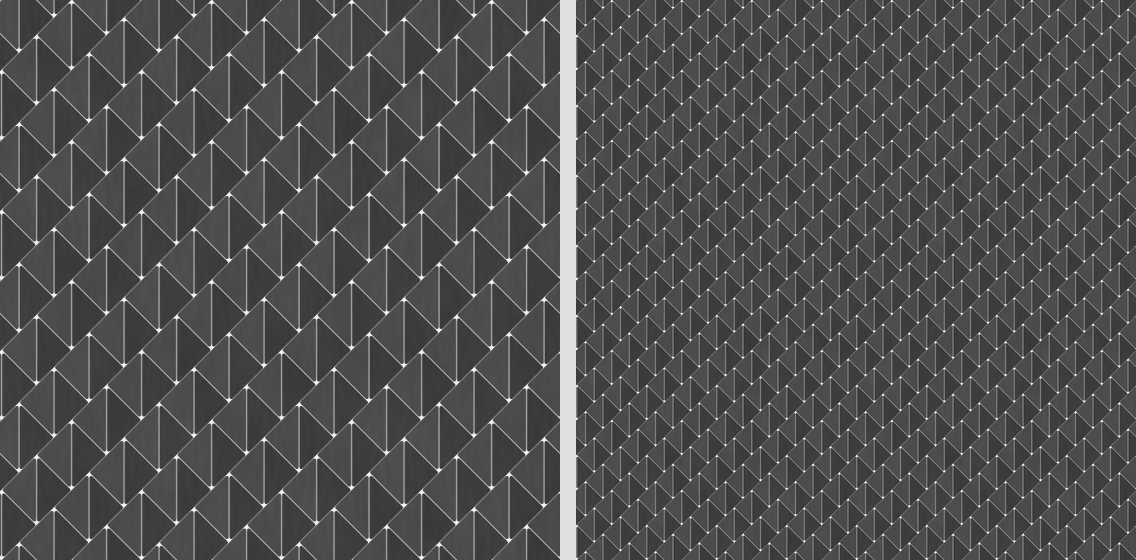
Left, the tile; right, the same tile 2 across and 2 down.
Write a WebGL 2 fragment shader that draws this pattern.

```glsl
#version 300 es
precision highp float;
// Dark triangular tiles in slanted bands, thin pale joints, white rounded corners.

#define REPEATS 4.0          // blocks of 8 x 8 units across and down
#define SHIFT_X 0.09         // sideways offset of the lattice, in units
#define CORNER_RADIUS 0.14   // rounding of the tile corners, in units
#define VERTICAL_WIDTH 0.08
#define BAND_WIDTH 0.07
#define SLANT_WIDTH 0.055
#define GRAIN_AMOUNT 0.018
#define CLOUD_AMOUNT 0.022

uniform vec2 u_resolution;
out vec4 fragColor;

const vec3 DARK_TILE = vec3(0.237);
const vec3 LIGHT_TILE = vec3(0.297);
const vec3 BAND_JOINT = vec3(0.50);
const vec3 VERTICAL_JOINT = vec3(0.63);
const vec3 SLANT_JOINT = vec3(0.78);
const vec3 CORNER_WHITE = vec3(0.94);
const float SQRT2 = 1.41421;

vec2 gradient(vec2 cell, vec2 period) {
    cell = mod(cell, period);
    float angle = 6.28318 * fract(sin(dot(cell, vec2(12.99, 78.23))) * 43758.5);
    return vec2(cos(angle), sin(angle));
}

// Gradient noise that wraps after a whole number of cells.
float wrappedNoise(vec2 uv, vec2 period) {
    vec2 p = uv * period;
    vec2 i = floor(p), f = p - i;
    vec2 w = f * f * f * (f * (f * 6.0 - 15.0) + 10.0);
    vec2 e = vec2(1.0, 0.0);
    float a = dot(gradient(i, period), f);
    float b = dot(gradient(i + e.xy, period), f - e.xy);
    float c = dot(gradient(i + e.yx, period), f - e.yx);
    float d = dot(gradient(i + e.xx, period), f - e.xx);
    return mix(mix(a, b, w.x), mix(c, d, w.x), w.y);
}

// Smooth coverage of a line at the given distance from its centre.
float lineMask(float dist, float width, float pixel) {
    return clamp((0.5 * width - abs(dist)) / pixel + 0.5, 0.0, 1.0);
}

// Area cut off by rounding the corners of a right isosceles tile.
// q.x: distance from the long side, q.y: distance from its middle.
float cornerMask(vec2 q, float r, float pixel) {
    float outside = -1.0;
    vec2 sharp = q - vec2(r, 2.0 - (1.0 + SQRT2) * r);
    if (sharp.y > 0.0 && sharp.y > sharp.x) outside = length(sharp) - r;
    vec2 apex = q - vec2(2.0 - SQRT2 * r, 0.0);
    if (apex.x > apex.y) outside = length(apex) - r;
    return clamp(outside / pixel + 0.5, 0.0, 1.0);
}

void main() {
    vec2 uv = gl_FragCoord.xy / u_resolution;
    float units = 8.0 * REPEATS;
    float pixel = units / min(u_resolution.x, u_resolution.y);
    vec2 p = uv * units - vec2(SHIFT_X, 0.0);

    // Slanted bands; every other band is shifted by half a cell.
    float slope = p.x - p.y;
    float band = floor(slope / 4.0);
    float v = slope - 4.0 * band;
    float u = mod(p.x - band + 1.0, 2.0);

    // Each cell splits into a dark and a light triangle.
    float slant = (v - 2.0 * u) / SQRT2;
    float darkSide = clamp(slant / pixel + 0.5, 0.0, 1.0);
    float fromVertical = slant > 0.0 ? u : 2.0 - u;
    float down = slant > 0.0 ? v - u : v - u + 2.0;
    vec3 color = mix(LIGHT_TILE, DARK_TILE, darkSide);

    // Faint upright grain and broad clouding.
    float grain = wrappedNoise(uv, vec2(96.0, 24.0));
    grain += 0.6 * wrappedNoise(uv, vec2(224.0, 80.0));
    float cloud = wrappedNoise(uv, vec2(12.0, 7.0));
    color += GRAIN_AMOUNT * grain + CLOUD_AMOUNT * cloud;

    // Joints.
    float bandDist = min(v, 4.0 - v) / SQRT2;
    float verticalDist = min(u, 2.0 - u);
    color = mix(color, BAND_JOINT, lineMask(bandDist, BAND_WIDTH, pixel));
    color = mix(color, VERTICAL_JOINT, lineMask(verticalDist, VERTICAL_WIDTH, pixel));
    color = mix(color, SLANT_JOINT, lineMask(slant, SLANT_WIDTH, pixel));

    // White filling where the rounded corners meet.
    vec2 tilePoint = vec2(fromVertical, abs(down - 2.0));
    color = mix(color, CORNER_WHITE, cornerMask(tilePoint, CORNER_RADIUS, pixel));

    fragColor = vec4(color, 1.0);
}
```
